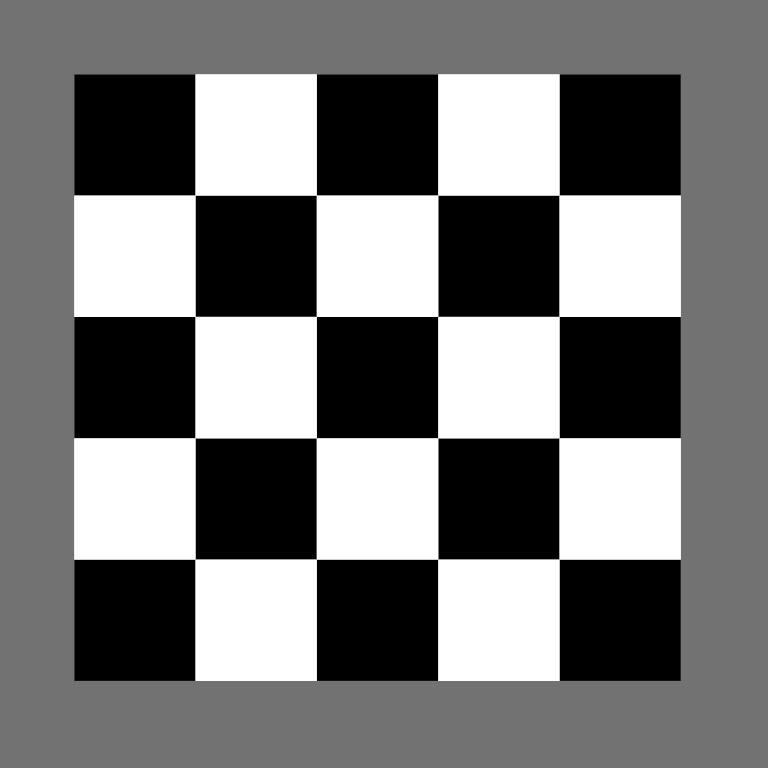
Give the GLSL for this pattern, as a WebGL 1 fragment shader.

```glsl
precision highp float;
// A five by five black and white checkerboard set off centre on plain grey.

uniform vec2 u_resolution;

#define CELLS 5.0
#define CELL_SIZE 0.158
#define BOARD_CORNER vec2(0.0966, 0.1133)
#define BACKGROUND vec3(0.449)
#define DARK vec3(0.0)
#define LIGHT vec3(1.0)
#define GAMMA 2.2

vec3 toLinear(vec3 c) { return pow(c, vec3(GAMMA)); }
vec3 toDisplay(vec3 c) { return pow(c, vec3(1.0 / GAMMA)); }

// Alternating stripes: +1 in even cells, -1 in odd ones, one pixel wide edges
vec2 stripes(vec2 cell, float pixel) {
  vec2 edgeDistance = 0.5 - abs(mod(cell + 0.5, 2.0) - 1.0);
  return clamp(2.0 * edgeDistance / pixel, -1.0, 1.0);
}

// Coverage of the square board, from 0 outside to 1 inside
float boardMask(vec2 cell, float pixel) {
  vec2 inside = 0.5 * CELLS - abs(cell - 0.5 * CELLS);
  vec2 coverage = clamp(inside / pixel + 0.5, 0.0, 1.0);
  return coverage.x * coverage.y;
}

void main() {
  // Square canvas units, centred when the canvas is not square
  float side = min(u_resolution.x, u_resolution.y);
  vec2 uv = (gl_FragCoord.xy - 0.5 * u_resolution) / side + 0.5;

  // Board coordinates, one unit per cell
  vec2 cell = (uv - BOARD_CORNER) / CELL_SIZE;
  float pixel = 1.0 / (side * CELL_SIZE);

  // Cells of equal parity are dark, including all four corners
  vec2 parity = stripes(clamp(cell, 0.5 * pixel, CELLS - 0.5 * pixel), pixel);
  float lightness = 0.5 - 0.5 * parity.x * parity.y;

  // Blend edges in linear light
  vec3 board = mix(toLinear(DARK), toLinear(LIGHT), lightness);
  vec3 color = mix(toLinear(BACKGROUND), board, boardMask(cell, pixel));
  gl_FragColor = vec4(toDisplay(color), 1.0);
}
```
